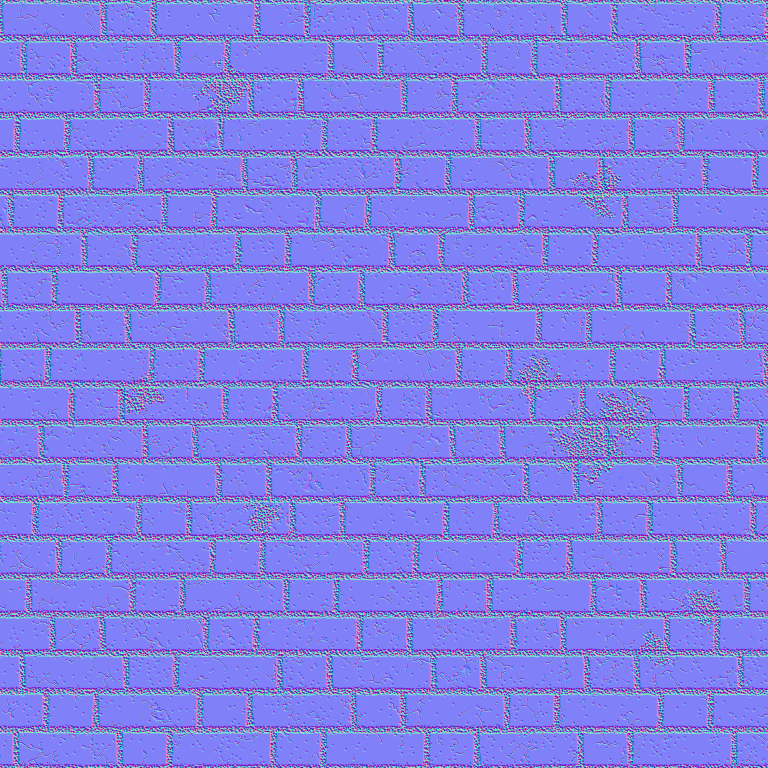
Give the GLSL for this texture map, as a WebGL 2 fragment shader.

```glsl
#version 300 es
precision highp float;
// Tangent-space normal map of a weathered brick wall, long and short bricks alternating.
uniform vec2 u_resolution;
out vec4 outColor;

const float ROWS = 20.0;
const float PAIRS = 5.0;           // long + short brick pairs per row
const float LONG_SHARE = 0.675;    // part of a pair taken by the long brick
const float ROW_DRIFT = -0.0208;   // sideways shift per row, in pairs
const vec2 HALF_JOINT = vec2(0.0029, 0.0033);
const float BRICK_HEIGHT = 0.0046;
const float GRIT_SCALE = 330.0;
const float GRIT_SLOPE = 1.9;

vec2 hash2(vec2 p) {
  vec3 q = fract(p.xyx * vec3(0.1031, 0.1030, 0.0973));
  q += dot(q, q.yzx + 33.33);
  return fract((q.xx + q.yz) * q.zy);
}

// Nearest distance, second distance and a random value of the nearest cell
vec3 cellular(vec2 p) {
  vec2 cell = floor(p);
  vec3 best = vec3(8.0, 8.0, 0.0);
  for (int j = -1; j <= 1; j++) {
    for (int i = -1; i <= 1; i++) {
      vec2 c = cell + vec2(i, j);
      vec2 rnd = hash2(c + 50.0);
      float d = length(c + rnd - p);
      if (d < best.x) best = vec3(d, best.x, fract(rnd.x * 7.3 + rnd.y * 3.1));
      else best.y = min(best.y, d);
    }
  }
  return best;
}

float layeredSines(vec2 p) {
  float a = sin(p.x + 1.7 * sin(p.y * 0.8));
  float b = sin(p.y * 1.6 - p.x * 0.9 + 1.3 * sin(p.x * 1.9));
  float c = sin(p.x * 3.1 + p.y * 2.7);
  return 0.45 * a + 0.35 * b + 0.2 * c;
}

float roundedBox(vec2 p, vec2 halfSize, float radius) {
  vec2 q = abs(p) - halfSize + radius;
  return length(max(q, 0.0)) + min(max(q.x, q.y), 0.0) - radius;
}

// Positive inside a ragged patch
float patchField(vec2 p, vec2 centre, float radius) {
  return 1.0 - length(p - centre) / radius;
}

float wornAmount(vec2 p) {
  float field = patchField(p, vec2(0.77, 0.425), 0.062);
  field = max(field, patchField(p, vec2(0.81, 0.46), 0.045));
  for (int i = 0; i < 7; i++) {
    vec2 rnd = hash2(vec2(float(i) * 3.7 + 2.0, 19.0));
    field = max(field, patchField(p, 0.08 + 0.84 * rnd, 0.025 + 0.018 * rnd.y));
  }
  float ragged = 0.42 * layeredSines(p * 130.0) + 0.25 * layeredSines(p.yx * 370.0);
  return smoothstep(0.22, 0.5, field + ragged) * smoothstep(-0.1, 0.1, field);
}

// Signed distance to the brick at p; its random pair comes back in rnd
float brickDistance(vec2 p, out vec2 rnd) {
  float y = (1.0 - p.y) * ROWS;
  float row = floor(y);
  float u = p.x * PAIRS - ROW_DRIFT * row - 0.5 * mod(row, 2.0);
  float along = fract(u);
  float isShort = step(LONG_SHARE, along);
  float halfLength = 0.5 * mix(LONG_SHARE, 1.0 - LONG_SHARE, isShort);
  float centre = mix(halfLength, 1.0 - halfLength, isShort);
  rnd = hash2(vec2(floor(u) * 2.0 + isShort, row) + 17.0);

  vec2 q = vec2((along - centre) / PAIRS, (0.5 - fract(y)) / ROWS);
  q += (rnd - 0.5) * vec2(0.09, 0.022) * q.yx;
  vec2 halfSize = vec2(halfLength / PAIRS, 0.5 / ROWS) - HALF_JOINT;
  return roundedBox(q, halfSize, 0.0022);
}

float surfaceHeight(vec2 p, float worn) {
  vec2 rnd;
  float d = brickDistance(p, rnd);
  d += 0.0005 * layeredSines(p * 150.0) + 0.0003 * layeredSines(p.yx * 410.0);
  float brick = 1.0 - smoothstep(-0.0019, 0.0007, d);

  // Coarse grit in the joints and worn patches
  float rough = max(1.0 - brick, worn);
  float grit = cellular(p * GRIT_SCALE).x * GRIT_SLOPE / GRIT_SCALE;

  // Fine broken cracks on some bricks
  vec2 bent = p * 42.0 + 0.14 * vec2(layeredSines(p * 260.0), layeredSines(p.yx * 240.0));
  vec3 web = cellular(bent);
  float gate = layeredSines(p * 75.0 + rnd * 6.0) + 0.5 * (rnd.x - 0.5);
  float crack = (1.0 - smoothstep(0.0, 0.07, web.y - web.x)) * smoothstep(0.2, 0.45, gate);

  // Scattered pits, denser on some bricks
  vec3 pore = cellular(p * 165.0 + 9.0);
  float pit = (1.0 - smoothstep(0.08, 0.36, pore.x)) * step(0.68 + 0.25 * rnd.y, pore.z);

  float face = BRICK_HEIGHT * (1.0 - 0.25 * worn) - 0.0011 * crack - 0.0008 * pit;
  return brick * face + rough * grit;
}

vec3 surfaceNormal(vec2 p) {
  const float STEP = 0.0007;
  float worn = wornAmount(p);
  float h = surfaceHeight(p, worn);
  float hx = surfaceHeight(p + vec2(STEP, 0.0), worn);
  float hy = surfaceHeight(p + vec2(0.0, STEP), worn);
  return normalize(vec3((h - hx) / STEP, (h - hy) / STEP, 1.0));
}

void main() {
  // Average four samples per pixel for smooth edges
  vec3 normal = vec3(0.0);
  for (int i = 0; i < 4; i++) {
    vec2 offset = vec2(i % 2, i / 2) * 0.5 - 0.25;
    normal += 0.25 * surfaceNormal((gl_FragCoord.xy + offset) / u_resolution);
  }
  outColor = vec4(0.5 + normal * vec3(0.5, 0.5, 0.475), 1.0);
}
```
